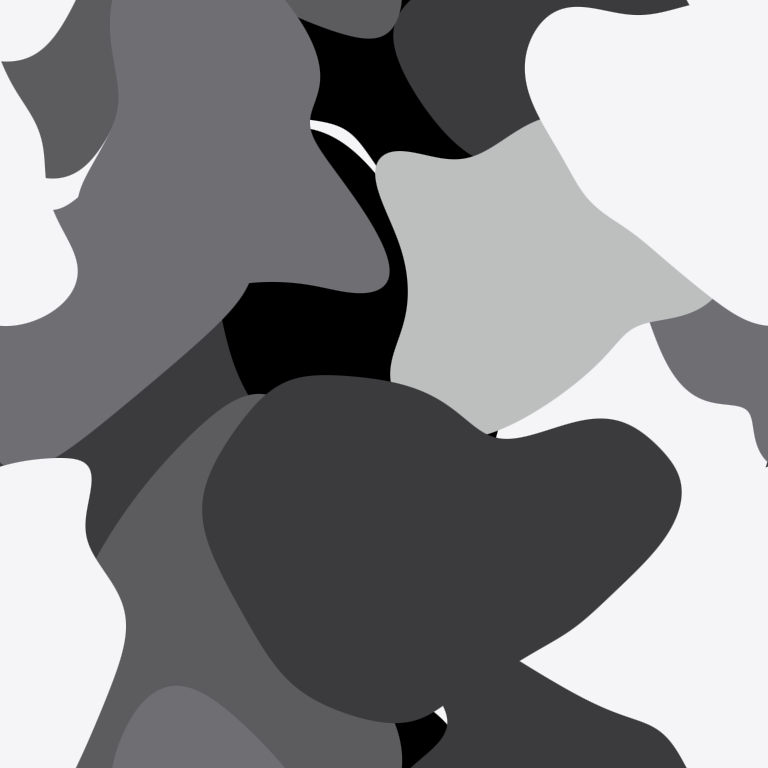
Give the GLSL for this pattern, as a WebGL 2 fragment shader.

```glsl
#version 300 es
precision highp float;
// Seamless winter camouflage: thirteen wavy blobs in flat greys, painted
// back to front. Their centres lie on a wrapped lattice, and layered sines
// of whole frequency bend the plane so that the pattern tiles.

uniform vec2 u_resolution;
out vec4 fragColor;

const float TAU = 6.2831853;
const int BLOBS = 13;

const vec3 WHITE    = vec3(0.96, 0.96, 0.97);
const vec3 SILVER   = vec3(0.74, 0.75, 0.75);
const vec3 SLATE    = vec3(0.43, 0.43, 0.45);
const vec3 GRAPHITE = vec3(0.36, 0.36, 0.37);
const vec3 CHARCOAL = vec3(0.23, 0.23, 0.24);
const vec3 BLACK    = vec3(0.0);

// Colours and mean radii, from the bottom blob to the top one
const vec3 PAINT[BLOBS] = vec3[](
    CHARCOAL, BLACK, WHITE, GRAPHITE, BLACK, CHARCOAL,
    SLATE, GRAPHITE, SILVER, WHITE, SLATE, CHARCOAL, WHITE);
const float RADIUS[BLOBS] = float[](
    0.22, 0.21, 0.21, 0.21, 0.21, 0.20,
    0.20, 0.20, 0.20, 0.24, 0.20, 0.25, 0.19);

// Bends the unit tile; every frequency is whole, so the edges still meet
vec2 bend(vec2 p) {
    p += 0.055 * sin(TAU * p.yx + vec2(0.6, 2.9));
    p += 0.026 * sin(TAU * 2.0 * p.yx + vec2(4.2, 1.1));
    p += 0.009 * sin(TAU * 4.0 * p.yx + vec2(1.9, 5.3));
    return p;
}

// Shortest offset from a centre on the wrapped tile
vec2 wrappedOffset(vec2 p, vec2 centre) {
    return fract(p - centre + 0.5) - 0.5;
}

// Signed distance, roughly, to a lobed outline around the origin
float blob(vec2 d, float radius, float seed) {
    float angle = atan(d.y, d.x);
    float lobes = 0.20 * sin(2.0 * angle + 2.4 * seed)
                + 0.13 * sin(3.0 * angle + 4.1 * seed)
                + 0.06 * sin(5.0 * angle + 1.7 * seed);
    return length(d) - radius * (1.0 + lobes);
}

void main() {
    vec2 p = bend(gl_FragCoord.xy / u_resolution);
    float pixel = 1.0 / min(u_resolution.x, u_resolution.y);
    vec3 color = WHITE;

    for (int i = 0; i < BLOBS; i++) {
        float n = float(i);
        // Lattice step that keeps successive layers apart
        vec2 centre = n * vec2(4.0, 7.0) / float(BLOBS) + vec2(0.19, 0.38);
        float dist = blob(wrappedOffset(p, centre), RADIUS[i], n);
        // The cap ignores the jump in slope where the offset wraps
        float edge = clamp(fwidth(dist), 0.5 * pixel, 3.0 * pixel);
        color = mix(color, PAINT[i], clamp(0.5 - dist / edge, 0.0, 1.0));
    }
    fragColor = vec4(color, 1.0);
}
```
